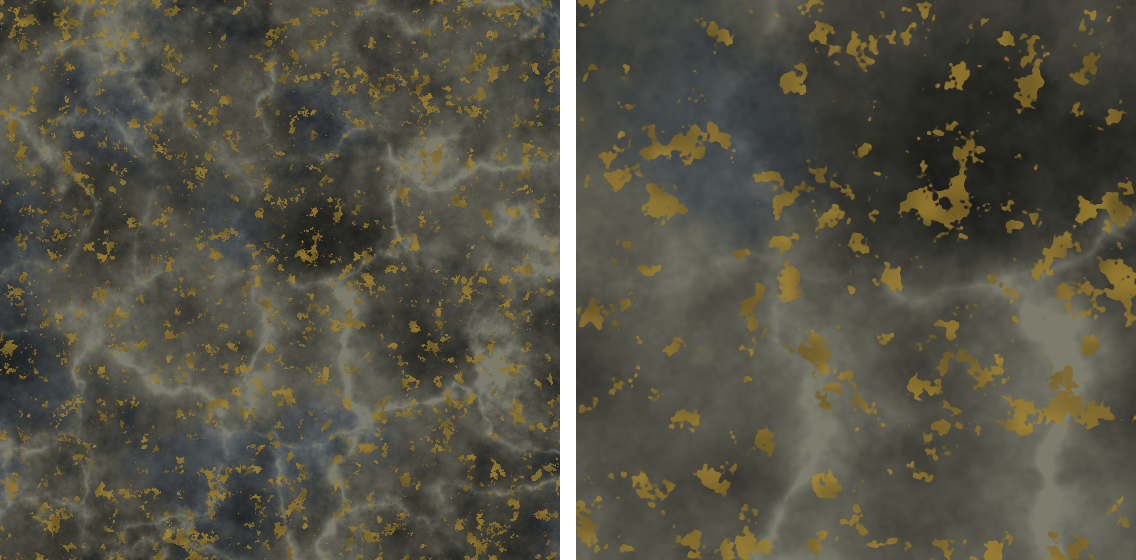
Left: the whole. Right: its middle third, enlarged.
Write a WebGL 2 fragment shader that draws this texture.

```glsl
#version 300 es
precision highp float;

#define CLOUD_SCALE 5.0
#define CLOUD_CONTRAST 0.45
#define BASE_TONE 0.25
#define VEIN_CELLS 4.2
#define VEIN_WARP 1.7
#define VEIN_SHARPNESS 14.0
#define VEIN_GLOW 0.13
#define FLECK_SCALE 50.0
#define FLECK_THRESHOLD 0.655
#define WARM_TINT vec3(1.01, 1.01, 0.89)
#define COOL_TINT vec3(0.93, 1.0, 1.03)
#define GOLD vec3(0.56, 0.45, 0.16)

uniform vec2 u_resolution;
out vec4 fragColor;

// Integer hash: two uniform values per lattice cell
vec2 hash2(vec2 cell) {
    uvec2 q = uvec2(ivec2(cell) + 4096);
    uint h = q.x * 1597334677u ^ q.y * 3812015801u;
    h = (h ^ (h >> 15)) * 2246822519u;
    h = (h ^ (h >> 13)) * 3266489917u;
    h ^= h >> 16;
    return vec2(h & 65535u, h >> 16) / 65535.0;
}

float valueNoise(vec2 p) {
    vec2 cell = floor(p);
    vec2 f = fract(p);
    f = f * f * f * (f * (f * 6.0 - 15.0) + 10.0);
    float low = mix(hash2(cell).x, hash2(cell + vec2(1, 0)).x, f.x);
    float high = mix(hash2(cell + vec2(0, 1)).x, hash2(cell + vec2(1, 1)).x, f.x);
    return mix(low, high, f.y);
}

// Rotated octaves, normalised to 0..1
float fbm(vec2 p, int octaves, float gain) {
    const mat2 turn = mat2(0.8, 0.6, -0.6, 0.8);
    float sum = 0.0, total = 0.0, weight = 1.0;
    for (int i = 0; i < octaves; i++) {
        sum += weight * valueNoise(p);
        total += weight;
        weight *= gain;
        p = turn * p * 2.03 + 11.7;
    }
    return sum / total;
}

// Cellular noise: zero on the borders between cells
float cellBorder(vec2 p) {
    vec2 cell = floor(p);
    float nearest = 8.0, second = 8.0;
    for (int y = -1; y <= 1; y++) {
        for (int x = -1; x <= 1; x++) {
            vec2 c = cell + vec2(x, y);
            float d = length(c + hash2(c) - p);
            second = min(second, max(nearest, d));
            nearest = min(nearest, d);
        }
    }
    return second - nearest;
}

void main() {
    vec2 uv = gl_FragCoord.xy / min(u_resolution.x, u_resolution.y);

    // Smoky stone with a fine mottled grain
    float cloud = fbm(uv * CLOUD_SCALE + 3.1, 7, 0.6);
    float mottle = fbm(uv * 36.0 + 41.0, 4, 0.75) - 0.5;
    float tone = BASE_TONE + (cloud - 0.5) * CLOUD_CONTRAST + mottle * 0.09;

    // Warped veins that fade in and out, with a wide halo
    vec2 warp = vec2(fbm(uv * 4.2 + 21.3, 5, 0.48), fbm(uv * 4.2 + 57.9, 5, 0.48)) - 0.5;
    float border = cellBorder(uv * VEIN_CELLS + warp * VEIN_WARP);
    float presence = smoothstep(0.34, 0.64, fbm(uv * 6.0 + 83.0, 4, 0.5));
    float grain = 0.5 + cloud + mottle * 1.5;
    tone += VEIN_GLOW * presence * grain * exp(-border * VEIN_SHARPNESS);
    tone += 0.075 * grain * exp(-border * 4.5);
    tone = clamp(tone, 0.11, 0.48);

    // Olive and slate areas, slate favouring the dark hollows
    float hue = fbm(uv * 5.0 + 131.0, 4, 0.5) + (0.25 - tone) * 1.2;
    vec3 color = tone * mix(WARM_TINT, COOL_TINT, smoothstep(0.5, 0.72, hue));

    // Ragged gold flecks, thin enough at the rims to show stone
    float fleck = fbm(uv * FLECK_SCALE + 201.0, 4, 0.72);
    float coverage = smoothstep(-0.026, 0.026, fleck - FLECK_THRESHOLD);
    float shade = 0.78 + 0.4 * valueNoise(uv * 70.0 + 7.0);
    color = mix(color, GOLD * shade, coverage * 0.82);

    fragColor = vec4(color, 1.0);
}
```
